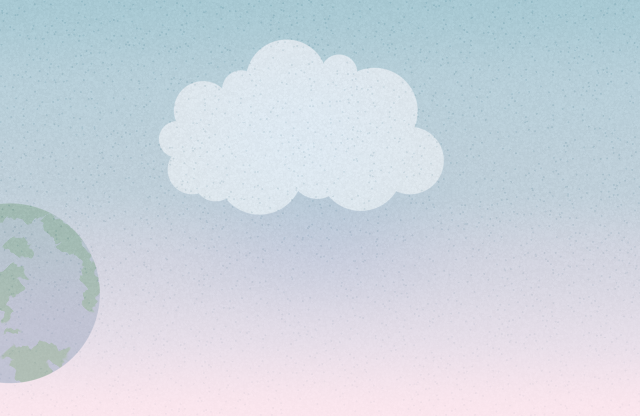
Give the GLSL for this background, as a WebGL 2 fragment shader.

```glsl
#version 300 es
precision highp float;

uniform vec2 u_resolution;
out vec4 fragColor;

vec2 hash2(vec2 cell) {
    vec3 h = fract(vec3(cell.xyx) * vec3(0.1031, 0.1030, 0.0973));
    h += dot(h, h.yzx + 33.33);
    return fract((h.xx + h.yz) * h.zy);
}

// Cellular noise: x = nearest distance, y = random value of that cell
vec2 cellular(vec2 q) {
    vec2 base = floor(q), nearest = vec2(8.0, 0.0);
    for (int j = -1; j <= 1; j++)
        for (int i = -1; i <= 1; i++) {
            vec2 cell = base + vec2(i, j);
            float d = length(cell + hash2(cell) - q);
            if (d < nearest.x) nearest = vec2(d, hash2(cell + 71.0).x);
        }
    return nearest;
}

float coverage(float dist) {
    float aa = 0.75 / u_resolution.y;
    return 1.0 - smoothstep(-aa, aa, dist);
}

// Sky falls from teal through lavender to pink
vec3 skyColor(vec2 p) {
    vec3 c = mix(vec3(0.98, 0.90, 0.93), vec3(0.91, 0.875, 0.915), smoothstep(0.0, 0.20, p.y));
    c = mix(c, vec3(0.82, 0.83, 0.875), smoothstep(0.12, 0.42, p.y));
    c = mix(c, vec3(0.745, 0.81, 0.85), smoothstep(0.36, 0.57, p.y));
    c = mix(c, vec3(0.72, 0.81, 0.85), smoothstep(0.55, 0.80, p.y));
    c = mix(c, vec3(0.655, 0.785, 0.825), smoothstep(0.76, 1.02, p.y));
    vec2 shade = (p - vec2(0.77, 0.43)) / vec2(0.28, 0.17);
    return c - vec3(0.045, 0.03, 0.012) * exp(-dot(shade, shade));
}

// Union of discs: center and radius
float cloudDistance(vec2 p) {
    vec3 puffs[15] = vec3[](
        vec3(0.689, 0.807, 0.098), vec3(0.815, 0.825, 0.044), vec3(0.900, 0.733, 0.104),
        vec3(0.986, 0.614, 0.081), vec3(0.867, 0.594, 0.101), vec3(0.763, 0.588, 0.066),
        vec3(0.624, 0.588, 0.104), vec3(0.518, 0.568, 0.052), vec3(0.462, 0.592, 0.059),
        vec3(0.426, 0.665, 0.044), vec3(0.488, 0.735, 0.070), vec3(0.580, 0.785, 0.046),
        vec3(0.663, 0.689, 0.140), vec3(0.823, 0.679, 0.124), vec3(0.502, 0.649, 0.084));
    float d = 9.0;
    for (int i = 0; i < 15; i++) d = min(d, length(p - puffs[i].xy) - puffs[i].z);
    return d;
}

// Union of ellipses with coasts bent by layered sines
float landDistance(vec2 p) {
    vec4 lands[12] = vec4[](
        vec4(0.050, 0.496, 0.090, 0.026), vec4(0.050, 0.406, 0.034, 0.023),
        vec4(0.135, 0.452, 0.032, 0.030), vec4(0.172, 0.420, 0.026, 0.032),
        vec4(0.198, 0.385, 0.016, 0.030), vec4(0.219, 0.317, 0.020, 0.062),
        vec4(0.005, 0.315, 0.046, 0.040), vec4(0.040, 0.343, 0.028, 0.017),
        vec4(0.014, 0.255, 0.012, 0.032), vec4(0.036, 0.200, 0.022, 0.005),
        vec4(0.092, 0.148, 0.078, 0.025), vec4(0.072, 0.112, 0.046, 0.036));
    vec2 q = p + 0.007 * sin(p.yx * vec2(95.0, 82.0) + vec2(0.7, 2.1));
    q += 0.004 * sin(q.yx * vec2(213.0, 187.0) + vec2(1.9, 0.4));
    q += 0.0015 * sin(q.yx * 460.0);
    float d = 9.0;
    for (int i = 0; i < 12; i++) {
        vec2 e = (q - lands[i].xy) / lands[i].zw;
        d = min(d, (length(e) - 1.0) * min(lands[i].z, lands[i].w));
    }
    return d;
}

void main() {
    vec2 p = gl_FragCoord.xy / u_resolution.y;
    vec3 color = skyColor(p);

    // Pale cloud, bluer toward its middle
    vec2 core = (p - vec2(0.72, 0.68)) / vec2(0.30, 0.24);
    vec3 cloud = mix(vec3(0.865, 0.895, 0.915), vec3(0.865, 0.91, 0.945), exp(-dot(core, core)));
    color = mix(color, cloud, coverage(cloudDistance(p)));

    // Globe cut off by the left side
    vec3 ocean = mix(vec3(0.755, 0.765, 0.83), vec3(0.70, 0.765, 0.80), smoothstep(0.2, 0.5, p.y));
    vec3 land = mix(vec3(0.69, 0.745, 0.71), vec3(0.63, 0.73, 0.70), smoothstep(0.1, 0.5, p.y));
    vec3 globe = mix(ocean, land, coverage(landDistance(p)));
    color = mix(color, globe, coverage(length(p - vec2(0.024, 0.295)) - 0.216));

    // Paper grain and scattered dark flecks, fainter near the ground
    float strength = mix(0.45, 1.0, smoothstep(0.0, 0.6, p.y));
    vec2 grain = cellular(p * 210.0);
    color += strength * (0.026 * (grain.y - 0.5) + 0.018 * (0.45 - grain.x));
    vec2 fleck = cellular(p * 75.0 + 19.0);
    float mark = step(0.72, fleck.y) * (1.0 - smoothstep(0.08, 0.26, fleck.x));
    color -= strength * mark * vec3(0.075, 0.055, 0.05);

    fragColor = vec4(color, 1.0);
}
```
